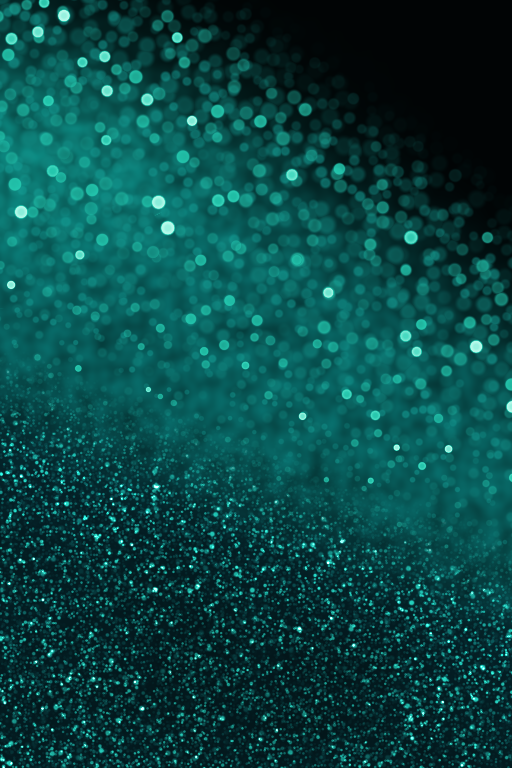
Write a WebGL 2 fragment shader that draws this background.

```glsl
#version 300 es
precision highp float;
// Teal glitter in sharp focus below, melting into round bokeh and a dark upper right corner.

uniform vec2 u_resolution;
out vec4 outColor;

// Colours
const vec3 NIGHT = vec3(0.002, 0.014, 0.018);
const vec3 HAZE = vec3(0.025, 0.335, 0.325);
const vec3 GLOW = vec3(0.015, 0.12, 0.10);
const vec3 SAND = vec3(0.012, 0.105, 0.125);
const vec3 TEAL = vec3(0.07, 0.54, 0.51);
const vec3 MINT = vec3(0.15, 0.82, 0.71);
const vec3 PEARL = vec3(0.72, 0.98, 0.92);

// Layout, in canvas widths
const float FOCUS_HEIGHT = 0.777;
const float FOCUS_SLOPE = 0.37;
const float SHADOW_SLOPE = 0.75;
const vec2 GLOW_CENTER = vec2(0.0, 1.2);
const float RADIUS_NEAR = 0.0045;
const float RADIUS_FAR = 0.0135;

vec3 hash3(vec2 cell, int seed) {
  uvec3 v = uvec3(ivec3(ivec2(cell), seed)) * 1664525u + 1013904223u;
  v.x += v.y * v.z; v.y += v.z * v.x; v.z += v.x * v.y;
  v ^= v >> 16u;
  v.x += v.y * v.z; v.y += v.z * v.x; v.z += v.x * v.y;
  return vec3(v >> 8u) / 16777216.0;
}

float gradientDot(vec2 cell, vec2 offset, vec2 f) {
  float angle = 6.2832 * hash3(cell + offset, 91).x;
  return dot(vec2(cos(angle), sin(angle)), f - offset);
}

float gradientNoise(vec2 p) {
  vec2 i = floor(p), f = fract(p);
  vec2 u = f * f * f * (f * (f * 6.0 - 15.0) + 10.0);
  float low = mix(gradientDot(i, vec2(0, 0), f), gradientDot(i, vec2(1, 0), f), u.x);
  float high = mix(gradientDot(i, vec2(0, 1), f), gradientDot(i, vec2(1, 1), f), u.x);
  return mix(low, high, u.y);
}

// Signed height above the line of sharp focus
float aboveFocus(vec2 p) {
  return p.y + FOCUS_SLOPE * p.x - FOCUS_HEIGHT;
}

// 1 in the lit area, 0 in the upper right shadow
float lit(vec2 p, float start, float end) {
  return 1.0 - smoothstep(start, end, p.y + SHADOW_SLOPE * p.x);
}

// Blurred discs that shrink towards the focus line
float bokeh(vec2 p, float size, int seed, float share, float scale, float blur) {
  float light = 0.0;
  vec2 home = floor(p / size);
  for (int k = 0; k < 9; k++) {
    vec2 cell = home + vec2(k % 3 - 1, k / 3 - 1);
    vec3 h = hash3(cell, seed), g = hash3(cell, seed + 50);
    vec2 center = (cell + h.xy) * size;
    float s = aboveFocus(center);
    float radius = scale * mix(RADIUS_NEAR, RADIUS_FAR, smoothstep(-0.1, 0.42, s));
    radius *= mix(0.8, 1.1, g.x);
    float soft = max(radius * blur, 0.8 / u_resolution.x);
    float d = length(p - center);
    float disc = 1.0 - smoothstep(radius - soft, radius + soft, d);
    float rim = mix(0.9, 1.0, smoothstep(0.3, 0.9, d / radius));
    float power = step(h.z, share) * mix(0.3, 1.0, g.y);
    power *= smoothstep(-0.14, 0.12, s) * lit(center, 1.62, 1.9);
    light = max(light, disc * rim * power);
  }
  return light;
}

// Sharp grains with uneven brightness
float grains(vec2 p, float size, int seed, float contrast) {
  float light = 0.0;
  vec2 home = floor(p / size);
  for (int k = 0; k < 9; k++) {
    vec2 cell = home + vec2(k % 3 - 1, k / 3 - 1);
    vec3 h = hash3(cell, seed);
    float d = length(p / size - cell - mix(vec2(0.1), vec2(0.9), h.xy));
    light += pow(h.z, contrast) * (1.0 - smoothstep(0.2, 0.6, d));
  }
  return light;
}

// Light ramp from teal through mint to pearl
vec3 tint(float v) {
  vec3 c = mix(TEAL, MINT, smoothstep(0.15, 0.6, v));
  return mix(c, PEARL, smoothstep(0.65, 1.0, v));
}

void main() {
  vec2 p = gl_FragCoord.xy / u_resolution.x;
  float s = aboveFocus(p);
  float cloud = gradientNoise(p * 5.0);
  float mottle = gradientNoise(p * 17.0) + 0.8 * gradientNoise(p * 38.0);

  // Hazy mottled background with a glow on the left
  float day = lit(p, 1.3, 1.85) * mix(1.0, 0.5, smoothstep(1.15, 1.5, p.y));
  vec2 toGlow = (p - GLOW_CENTER) / vec2(0.45, 0.2);
  vec3 haze = HAZE * day + GLOW * exp(-dot(toGlow, toGlow));
  vec3 color = NIGHT + haze * (1.0 + 0.12 * cloud + 0.35 * mottle);

  // Glitter bed, dimmer at the lower middle
  vec2 toDim = (p - vec2(0.55, 0.25)) / vec2(0.4, 0.28);
  float bed = (1.0 - 0.2 * exp(-dot(toDim, toDim))) * (1.0 + 0.1 * cloud + 0.1 * mottle);
  bed *= 1.0 + 0.25 * exp(-pow((s + 0.15) / 0.16, 2.0));
  float fine = grains(p, 0.0062, 1, 3.0);
  float coarse = grains(p, 0.0088, 2, 6.0);
  float spark = grains(p, 0.0125, 3, 22.0);
  float sparkle = 0.85 * fine + 0.95 * coarse + 1.1 * spark;
  vec3 glitter = (SAND + tint(0.6 * sparkle) * sparkle * 0.78) * bed;
  float focus = 1.0 - smoothstep(-0.2, 0.07, s);
  color = mix(color, glitter, focus);

  // Bokeh from faint and wide to bright and rare, richest around the glow
  float rich = exp(-0.5 * dot(toGlow, toGlow));
  float faint = bokeh(p, 0.034, 10, 0.75, 1.15, 0.4);
  float small = bokeh(p, 0.024, 11, 0.45, 0.75, 0.35);
  float medium = bokeh(p, 0.046, 12, 0.5 + 0.2 * rich, 0.95, 0.25);
  float bright = bokeh(p, 0.061, 13, 0.4 + 0.25 * rich, 0.95, 0.2);
  color = mix(color, TEAL, 0.55 * faint);
  color = mix(color, TEAL * 1.15, 0.6 * small);
  color = mix(color, mix(TEAL, MINT, medium), 0.75 * medium);
  color = mix(color, tint(bright), min(1.0, 1.3 * bright));

  outColor = vec4(clamp(color, 0.0, 1.0), 1.0);
}
```
